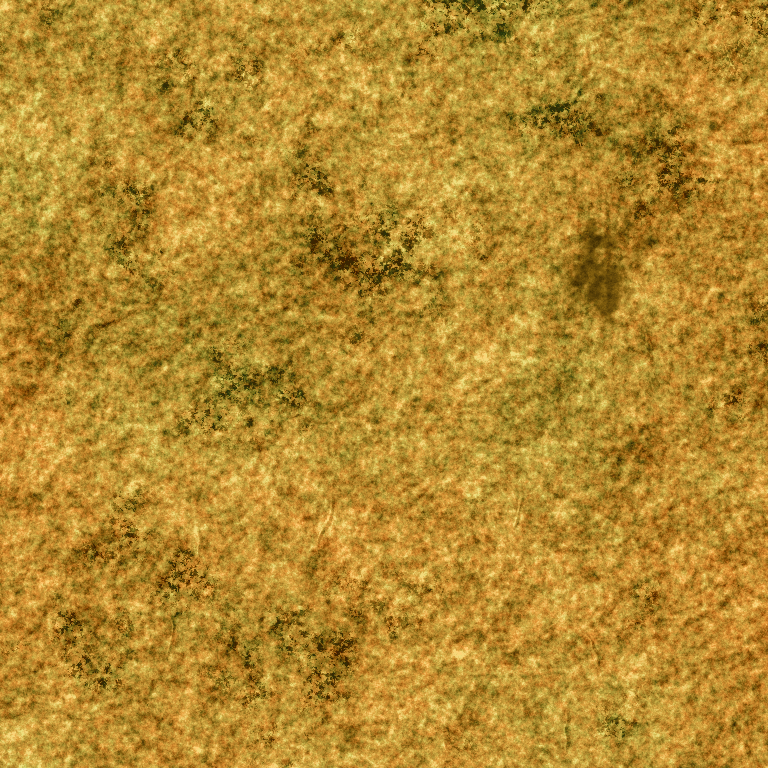
Reproduce this texture procedurally as a WebGL 1 fragment shader.

```glsl
precision highp float;
// Weathered golden earth: gritty ochre ground with dark lichen specks, pebbles and twigs.
uniform vec2 u_resolution;

const vec3 SOOT  = vec3(0.22, 0.155, 0.005);
const vec3 UMBER = vec3(0.50, 0.365, 0.055);
const vec3 OCHRE = vec3(0.69, 0.51, 0.16);
const vec3 SAND  = vec3(0.85, 0.67, 0.27);
const vec3 STRAW = vec3(0.96, 0.85, 0.48);
const vec3 RUST_SHIFT = vec3(0.045, -0.04, -0.025);

float hash(vec2 p) {
  vec3 q = fract(vec3(p.xyx) * 0.1031);
  q += dot(q, q.yzx + 33.33);
  return fract((q.x + q.y) * q.z);
}

// Value noise from -1 to 1
float noise(vec2 p) {
  vec2 cell = floor(p);
  vec2 f = fract(p);
  f = f * f * (3.0 - 2.0 * f);
  float low = mix(hash(cell), hash(cell + vec2(1.0, 0.0)), f.x);
  float high = mix(hash(cell + vec2(0.0, 1.0)), hash(cell + 1.0), f.x);
  return 2.0 * mix(low, high, f.y) - 1.0;
}

// Rotated octaves, each weighted by a power of gain
float fbm(vec2 p, float gain) {
  float sum = 0.0;
  float weight = 1.0;
  for (int i = 0; i < 4; i++) {
    sum += weight * noise(p);
    p = mat2(1.6, 1.2, -1.2, 1.6) * p + 17.3;
    weight *= gain;
  }
  return sum;
}

// Lit slope of crumbly ground, light from the upper left
float relief(vec2 p, float scale) {
  vec2 toLight = vec2(-0.2, 0.26);
  return fbm(p * scale, 0.6) - fbm(p * scale + toLight, 0.6);
}

// Scattered rounded stones: pale towards the light, dark at the far rim
float pebbles(vec2 p, float scale) {
  vec2 cell = floor(p * scale);
  vec2 q = fract(p * scale) - 0.5 - 0.3 * (vec2(hash(cell), hash(cell + 7.0)) - 0.5);
  float radius = mix(0.15, 0.34, hash(cell + 19.0));
  float d = length(q * vec2(1.15, 0.9)) + 0.06 * noise(p * scale * 5.0);
  float body = 1.0 - smoothstep(radius - 0.06, radius + 0.03, d);
  float slope = dot(q, vec2(-0.6, 0.8)) / radius;
  return step(0.84, hash(cell + 43.0)) * body * (0.15 + 1.1 * slope);
}

// Short bent twigs: bright stem with a shadow to its right
float twigs(vec2 p) {
  float tone = 0.0;
  for (int i = 0; i < 6; i++) {
    float id = float(i);
    vec2 centre = vec2(hash(vec2(id, 3.0)), 0.35 * hash(vec2(id, 8.0)));
    float lean = 0.9 * hash(vec2(id, 5.0)) - 0.3;
    float halfLength = mix(0.02, 0.05, hash(vec2(id, 11.0)));
    vec2 q = p - centre;
    q.x += lean * q.y + 5.0 * q.y * q.y + 0.004 * noise(p * 60.0);
    float ends = 1.0 - smoothstep(0.4 * halfLength, halfLength, abs(q.y));
    float stem = 1.0 - smoothstep(0.0004, 0.002, abs(q.x));
    float shade = 1.0 - smoothstep(0.0008, 0.003, abs(q.x - 0.003));
    tone += ends * (0.7 * stem - 1.2 * shade);
  }
  return tone;
}

// Soft irregular soot stain
float smudge(vec2 p, vec2 centre, float radius) {
  float d = length((p - centre) * vec2(1.1, 0.85)) / radius;
  d += 0.5 * fbm(p * 38.0, 0.6);
  return 1.0 - smoothstep(0.2, 1.3, d);
}

vec3 earthColour(float tone) {
  vec3 colour = mix(SOOT, UMBER, clamp((tone + 2.6) / 1.5, 0.0, 1.0));
  colour = mix(colour, OCHRE, clamp((tone + 1.1) / 1.1, 0.0, 1.0));
  colour = mix(colour, SAND, clamp(tone / 1.3, 0.0, 1.0));
  return mix(colour, STRAW, clamp((tone - 1.3) / 1.2, 0.0, 1.0));
}

void main() {
  vec2 p = gl_FragCoord.xy / min(u_resolution.x, u_resolution.y);
  vec2 warped = p + 0.012 * vec2(noise(p * 18.0), noise(p * 18.0 + 40.0));

  // Patches, clumps, grit and lit crumbs
  float tone = 0.34 + 0.5 * fbm(warped * 5.0 + 2.0, 0.65);
  tone += 0.42 * fbm(warped * 26.0 + 9.0, 0.7);
  tone += 0.8 * fbm(p * 135.0 + 31.0, 0.85);
  tone += 0.85 * relief(warped, 48.0);

  // Fine dark specks gathered into wide ragged colonies
  float colony = smoothstep(-0.1, 1.1, fbm(warped * 6.0 + 73.0, 0.75));
  float speck = smoothstep(0.0, 0.6, fbm(p * 115.0 + 50.0, 0.85));
  tone -= 2.2 * colony * speck + 0.2 * colony;

  // Stones, twigs and stain
  tone += pebbles(warped, 26.0) * smoothstep(0.75, 0.2, p.y) + twigs(p);
  float stain = smudge(p, vec2(0.79, 0.64), 0.05);
  tone = mix(tone, -2.1 + 0.3 * tone, 0.8 * stain);

  // Rust and olive drift, stronger rust near the bottom
  float hue = 0.45 * fbm(p * 4.0 + 91.0, 0.6) + 0.6 * fbm(p * 110.0 + 13.0, 0.8);
  hue += 0.35 * (0.5 - p.y) - 0.15 * colony;
  vec3 colour = earthColour(tone) + RUST_SHIFT * clamp(hue, -1.4, 1.4) * (1.0 - stain);
  gl_FragColor = vec4(clamp(colour, 0.0, 1.0), 1.0);
}
```
